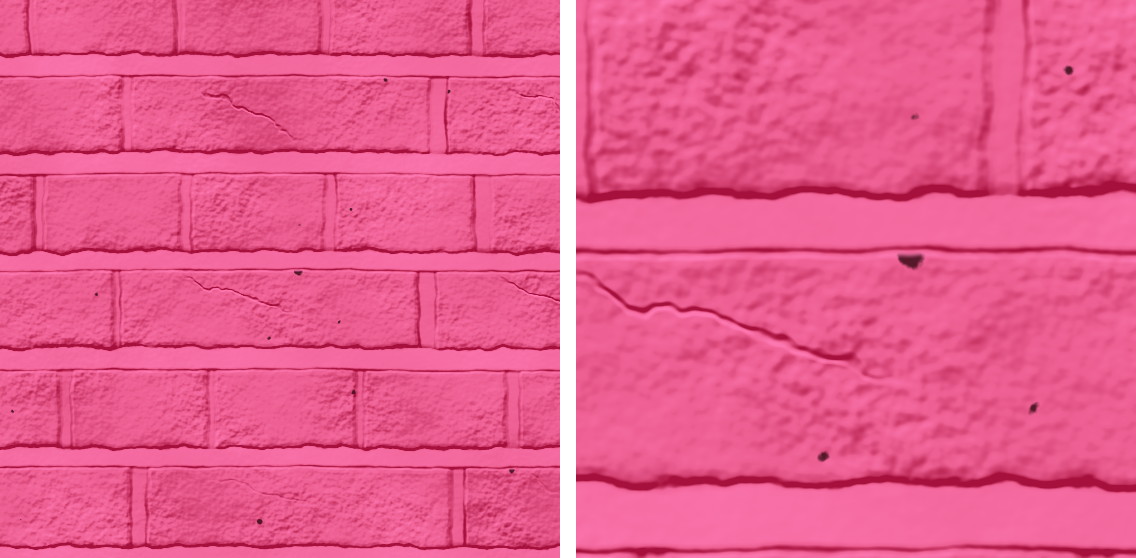
Left, the full canvas; right, a detail of the centre.
A Shadertoy shader for this texture:

```glsl
// Painted pink brick wall: rough bricks, raised bed joints, cracks and small pits.

struct Wall {
    float bed;        // distance outside the horizontal mortar bed
    float joint;      // distance outside the vertical joint
    float underBed;   // 1 just below a bed, 0 just above one
    float crack;      // 0..1 crack strength
    float edgeShade;  // darkness of the nearest joint edge
    float brickTone;  // random shade of the brick
};

float hash(vec2 p) {
    return fract(sin(dot(p, vec2(127.1, 311.7))) * 43758.5);
}

vec2 gradient(vec2 cell) {
    float angle = 6.2832 * hash(cell);
    return vec2(cos(angle), sin(angle));
}

float gradientNoise(vec2 p) {
    vec2 i = floor(p), f = p - i, r = vec2(1, 0);
    vec2 w = f * f * f * (f * (f * 6.0 - 15.0) + 10.0);
    float low = mix(dot(gradient(i), f), dot(gradient(i + r), f - r), w.x);
    float high = mix(dot(gradient(i + r.yx), f - r.yx), dot(gradient(i + 1.0), f - 1.0), w.x);
    return mix(low, high, w.y);
}

float fbm(vec2 p) {
    float sum = 0.0, amplitude = 1.0;
    for (int i = 0; i < 4; i++) {
        sum += amplitude * gradientNoise(p);
        p = mat2(1.6, 1.2, -1.2, 1.6) * p + 7.3;
        amplitude *= 0.5;
    }
    return sum;
}

Wall layoutWall(vec2 p) {
    Wall w;
    // Courses, counted downward, with beds at whole numbers
    const float courseHeight = 0.1757;
    float v = (1.0 - p.y + 0.0582 + 0.006 * gradientNoise(p * vec2(3, 1))) / courseHeight;
    float row = floor(v);
    float fromBed = (fract(v + 0.5) - 0.5) * courseHeight;
    w.underBed = step(0.0, fromBed);
    float thickness = 0.0145 + 0.004 * hash(vec2(floor(v + 0.5), 4.0));
    w.bed = abs(fromBed) - thickness + mix(0.007, 0.0025, w.underBed) * fbm(p * 22.0);

    // Courses alternate between short and long bricks
    const float firstJoint[7] = float[7](0.05, 0.225, 0.065, 0.206, 0.117, 0.254, 0.05);
    float isLong = mod(row, 2.0);
    float pitch = mix(0.267, 0.563, isLong);
    float u = (p.x - firstJoint[int(clamp(row, 0.0, 6.0))]) / pitch;
    float k = floor(u + 0.5);
    float across = (u - k) * pitch + 0.012 * (hash(vec2(k, row)) - 0.5) + 0.005 * fbm(p * 18.0);
    w.joint = abs(across) - mix(0.004, 0.015, hash(vec2(k + 9.0, row)));
    float sideHash = hash(vec2(k * 2.0 + step(0.0, across), row + 20.0));
    w.edgeShade = 0.15 + 0.55 * sideHash * sideHash;
    w.brickTone = hash(vec2(k + step(0.0, across), row + 40.0)) - 0.5;

    // Slanted cracks across long bricks
    float along = fract(u);
    float slope = mix(0.7, 1.9, hash(vec2(row, floor(u) + 3.0)));
    float offset = fract(v) - 0.2 - (along - 0.23) * slope + 0.12 * fbm(p * 14.0);
    w.crack = isLong * (row < 4.0 ? 1.0 : 0.3) * smoothstep(0.025, 0.0, abs(offset))
            * smoothstep(0.2, 0.28, along) * smoothstep(0.58, 0.48, along);
    return w;
}

float heightAt(vec2 p) {
    Wall w = layoutWall(p);
    float outsideBed = smoothstep(0.0, 0.006, w.bed);
    float brick = outsideBed * smoothstep(0.0, 0.006, w.joint);
    float roughness = 0.5 + smoothstep(-0.3, 0.5, gradientNoise(p * 7.0));
    float grain = 0.0015 * fbm(p * 24.0) + 0.00055 * gradientNoise(p * 115.0);
    float rounding = outsideBed * 0.0015 * smoothstep(0.0, 0.008, w.joint);
    rounding += 0.0009 * smoothstep(0.0, 0.012, w.bed);
    return grain * roughness * mix(0.3, 1.0, brick) + rounding - 0.001 * w.crack * brick;
}

void mainImage(out vec4 fragColor, in vec2 fragCoord) {
    vec2 p = fragCoord / iResolution.y;
    Wall w = layoutWall(p);
    float outsideBed = smoothstep(-0.001, 0.002, w.bed);
    float brick = outsideBed * smoothstep(0.0, 0.003, w.joint);

    // Relief lit from the upper left, over broad stains
    vec2 e = vec2(0.002, 0);
    float h = heightAt(p);
    vec2 slope = vec2(heightAt(p + e) - h, heightAt(p + e.yx) - h) / e.x;
    float tone = mix(0.82, mix(0.58, 0.49 + 0.1 * w.brickTone, brick), outsideBed);
    tone += 2.0 * dot(slope, vec2(0.4, -0.9)) + 0.24 * fbm(p * 3.5 + 2.0);

    // Shadows along beds, joints and cracks
    float wear = clamp(0.6 + 1.2 * fbm(p * 13.0), 0.0, 1.0);
    float bedLine = smoothstep(0.0055, 0.0, abs(w.bed - 0.0015));
    tone -= bedLine * mix(0.45 * wear, 0.4 + 0.4 * wear, w.underBed);
    tone -= 0.17 * outsideBed * smoothstep(0.022, 0.0, w.bed) * mix(wear, 1.0, w.underBed);
    tone -= outsideBed * w.edgeShade * (0.3 + wear) * smoothstep(0.0045, 0.0, abs(w.joint));
    tone -= 0.12 * brick * wear * smoothstep(0.02, 0.0, w.joint) + 0.3 * w.crack * brick * wear;

    // Paint from shadow to highlight
    vec3 color = mix(vec3(0.73, 0.15, 0.33), vec3(0.93, 0.37, 0.57), clamp(tone * 2.0, -0.4, 1.0));
    color = mix(color, vec3(0.98, 0.45, 0.67), clamp(tone * 2.0 - 1.0, 0.0, 1.15));

    // Scattered pits, each kept inside its own cell
    vec2 cell = floor(p * 9.0);
    vec2 jitter = vec2(hash(cell + 31.0), hash(cell + 57.0));
    float size = hash(cell + 83.0);
    float radius = 0.0025 + 0.005 * size * size * size;
    float pit = length(p - (cell + 0.15 + 0.7 * jitter) / 9.0) - radius + 0.004 * fbm(p * 70.0);
    float present = step(0.72, hash(cell + 11.0)) * brick * smoothstep(0.003, 0.008, w.bed);
    color = mix(color, vec3(0.27, 0.06, 0.12), 0.9 * present * smoothstep(0.0015, -0.0015, pit));
    fragColor = vec4(color, 1.0);
}
```
